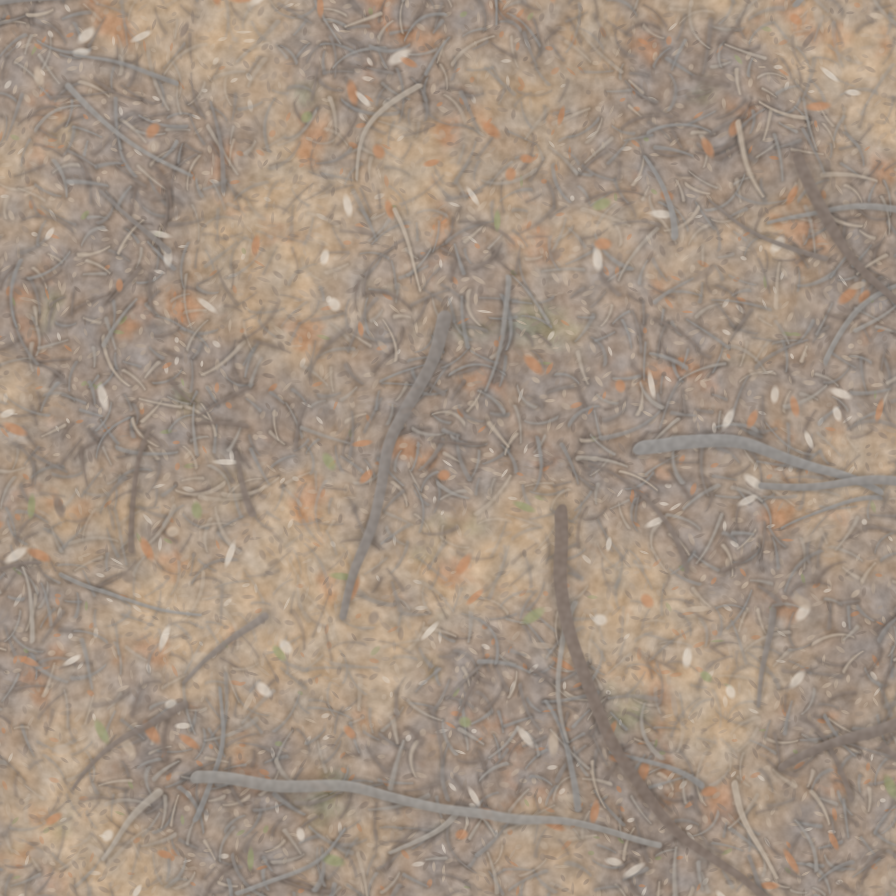
Write a WebGL 1 fragment shader that draws this texture.

```glsl
precision highp float;
// Dry forest floor: sandy soil under crumbs, fibres, twigs and a few long sticks.
// Gradient noise makes the soil; jittered grids scatter ellipses and bent,
// tapered strokes over it, from the finest layer to the largest.

uniform vec2 u_resolution;

const vec3 SAND = vec3(0.735, 0.645, 0.545);
const vec3 LITTER = vec3(0.605, 0.545, 0.50);
const vec3 RUST = vec3(0.74, 0.53, 0.39);
const vec3 BARK = vec3(0.50, 0.445, 0.41);
const vec3 GREY_WOOD = vec3(0.57, 0.56, 0.55);
const vec3 STRAW = vec3(0.78, 0.71, 0.63);
const vec3 MOSS = vec3(0.58, 0.60, 0.44);

vec2 hash2(vec2 p) {
  vec3 q = fract(p.xyx * vec3(0.1031, 0.1030, 0.0973));
  q += dot(q, q.yzx + 33.33);
  return fract((q.xx + q.yz) * q.zy);
}

vec2 gradient(vec2 cell) {
  float a = 6.2832 * hash2(cell + 71.0).x;
  return vec2(cos(a), sin(a));
}

float noise(vec2 p) {
  vec2 i = floor(p), f = fract(p);
  vec2 u = f * f * f * (f * (f * 6.0 - 15.0) + 10.0);
  vec2 e = vec2(1.0, 0.0);
  float low = mix(dot(gradient(i), f), dot(gradient(i + e), f - e), u.x);
  float high = mix(dot(gradient(i + e.yx), f - e.yx),
                   dot(gradient(i + 1.0), f - 1.0), u.x);
  return mix(low, high, u.y);
}

float fbm(vec2 p) {
  float sum = 0.0, amp = 1.0;
  for (int i = 0; i < 4; i++) {
    sum += amp * noise(p);
    p = mat2(1.6, 1.2, -1.2, 1.6) * p + 17.3;
    amp *= 0.5;
  }
  return sum;
}

vec2 turn(vec2 p, float a) {
  float c = cos(a), s = sin(a);
  return vec2(c * p.x + s * p.y, c * p.y - s * p.x);
}

// Small elliptical crumbs; a few of them are white, rust or green.
vec3 addCrumbs(vec3 col, vec2 uv, float scale, float density, float vivid, float seed) {
  vec2 p = uv * scale, cell = floor(p);
  for (int y = -1; y <= 1; y++)
  for (int x = -1; x <= 1; x++) {
    vec2 id = cell + vec2(x, y);
    vec2 h = hash2(id + seed), k = hash2(id + seed + 37.0);
    vec2 q = turn(p - id - 0.1 - 0.8 * h, 6.2832 * k.x);
    float d = length(q / vec2(0.30 + 0.35 * k.y, 0.14 + 0.14 * h.x));
    float cover = (1.0 - smoothstep(0.55, 1.2, d)) * step(fract(h.y * 7.3 + k.x), density);
    float kind = fract(k.y * 13.7 + h.x);
    vec3 tint = mix(BARK, STRAW, fract(h.x * 9.1 + k.x));
    vec3 bright = kind < 0.45 ? RUST : (kind < 0.85 ? vec3(0.86, 0.82, 0.77) : MOSS);
    tint = mix(tint, bright, step(fract(k.x * 11.9 + h.y), vivid));
    col = mix(col, tint, 0.7 * cover);
  }
  return col;
}

// Bent tapered strokes with a lit upper side and a soft shadow.
vec3 addTwigs(vec3 col, vec2 uv, float scale, float width, float density, float opacity, float seed) {
  vec2 p = uv * scale, cell = floor(p);
  float soft = 0.0017 * scale;
  for (int y = -1; y <= 1; y++)
  for (int x = -1; x <= 1; x++) {
    vec2 id = cell + vec2(x, y);
    vec2 h = hash2(id + seed), k = hash2(id + seed + 53.0);
    float angle = 6.2832 * k.x;
    vec2 q = turn(p - id - 0.2 - 0.6 * h, angle);
    float reach = 0.35 + 0.5 * k.y;
    q.y += (h.x - 0.5) * 0.8 * (q.x * q.x - 0.2);
    float w = width * scale * (0.75 + 0.5 * h.y) * (1.0 - 0.35 * clamp(q.x / reach, -1.0, 1.0));
    float d = length(vec2(max(abs(q.x) - reach, 0.0), q.y));
    float present = opacity * step(fract(h.x * 5.7 + k.y * 3.1), density);
    float cover = 1.0 - smoothstep(w - soft, w + soft, d);
    float shadow = 1.0 - smoothstep(w, w * 2.0 + 2.0 * soft, d);
    float lit = clamp(q.y / (w + soft), -1.0, 1.0) * cos(angle - 0.6);
    float tone = fract(h.y * 8.3 + k.x);
    vec3 wood = mix(BARK, GREY_WOOD, smoothstep(0.0, 0.6, tone));
    wood = mix(wood, STRAW, 0.8 * smoothstep(0.6, 1.0, tone)) + 0.05 * lit;
    col *= 1.0 - 0.14 * shadow * present;
    col = mix(col, wood, cover * present);
  }
  return col;
}

void main() {
  vec2 uv = gl_FragCoord.xy / min(u_resolution.x, u_resolution.y);
  vec2 warp = vec2(noise(uv * 9.0), noise(uv * 9.0 + 40.0));
  vec2 bent = uv + 0.014 * warp;

  // Soil: bare sandy patches, rusty stains and fine grain.
  float bare = smoothstep(-0.25, 0.5, fbm(uv * 4.5 + 3.0));
  vec3 col = mix(LITTER, SAND, bare);
  col = mix(col, RUST, 0.55 * smoothstep(0.2, 0.75, fbm(uv * 13.0 + 60.0)));
  col = mix(col, MOSS, 0.35 * smoothstep(0.4, 0.8, fbm(uv * 7.0 + 25.0)));
  col += 0.09 * fbm(bent * 48.0) + vec3(0.04, 0.0, -0.04) * noise(uv * 34.0 + 9.0);

  // Litter: crumbs and fibres, thinner over the bare patches.
  float cover = 1.0 - 0.6 * bare;
  col = mix(col, addCrumbs(col, bent, 85.0, 0.7, 0.12, 11.0), 0.35 + 0.5 * cover);
  col = addTwigs(col, bent, 44.0, 0.0014, 0.75, 0.75 * cover, 23.0);
  col = addTwigs(col, bent, 26.0, 0.0017, 0.6, 0.8 * cover, 91.0);
  col = addCrumbs(col, uv + 0.004 * warp.yx, 40.0, 0.10, 0.7, 47.0);

  // Wood: scattered twigs, then the long sticks.
  col = addTwigs(col, bent, 10.0, 0.0026, 0.42, 0.85, 131.0);
  col = addTwigs(col, bent, 3.2, 0.0062, 0.5, 0.92, 173.0);

  col += 0.05 * noise(uv * 130.0) + 0.035 * noise(uv * 5.0 + 80.0);
  gl_FragColor = vec4(clamp(col + 0.012, 0.0, 1.0), 1.0);
}
```
